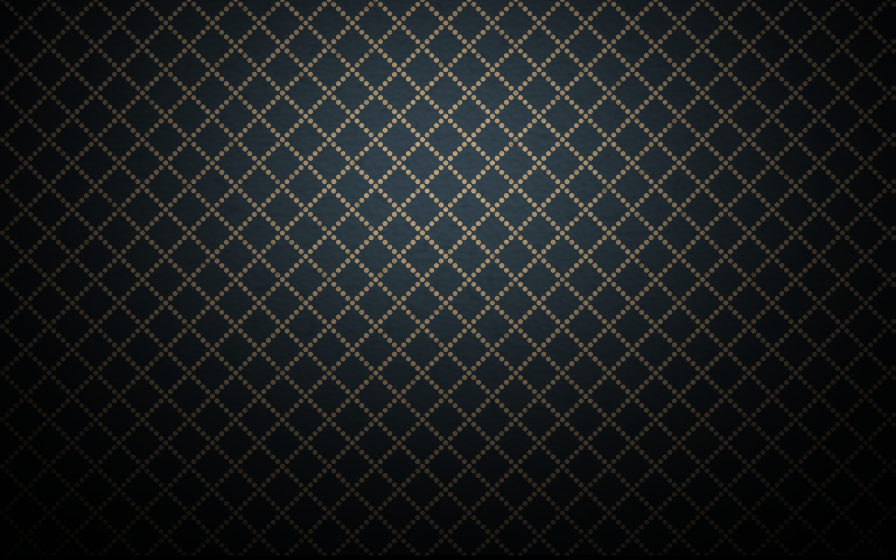
This pattern is drawn by a Shadertoy shader. Its source:

```glsl
// A diagonal lattice of small gold dots on dark blue, softly bumpy leather.
// Two rotated families of dotted lines come from rounding to the nearest dot;
// cellular noise embosses the ground, and an oval glow fades to black edges.

#define CELLS_DOWN 12.0
#define DOTS_PER_EDGE 5.0
#define DOT_RADIUS 0.076
#define LATTICE_ORIGIN vec2(-0.004, 0.959)
#define GLOW_CENTER vec2(0.0, 0.70)
#define GLOW_SIZE vec2(0.53, 0.42)
#define GRAIN_SCALE 85.0
#define GRAIN_DEPTH 0.13
#define WEAR 0.22
#define LEATHER vec3(0.200, 0.262, 0.300)
#define GOLD vec3(0.720, 0.620, 0.480)
#define BOTTOM_EDGE 0.008

vec2 hash2(vec2 p) {
    vec3 h = fract(p.xyx * vec3(0.1031, 0.1030, 0.0973));
    h += dot(h, h.yzx + 33.33);
    return fract((h.xx + h.yz) * h.zy);
}

// Distance to the nearest jittered feature point
float cellular(vec2 p) {
    vec2 cell = floor(p);
    float nearest = 2.0;
    for (int y = -1; y <= 1; y++) {
        for (int x = -1; x <= 1; x++) {
            vec2 neighbor = cell + vec2(x, y);
            nearest = min(nearest, distance(p, neighbor + hash2(neighbor)));
        }
    }
    return nearest;
}

// Signed distance to dots strung along the lines of whole q.x
float dottedLines(vec2 q) {
    vec2 id = round(q * vec2(1.0, DOTS_PER_EDGE));
    vec2 center = id / vec2(1.0, DOTS_PER_EDGE);
    float radius = DOT_RADIUS * (0.96 + 0.08 * hash2(id + 200.0).x);
    return distance(q, center) - radius;
}

void mainImage(out vec4 fragColor, in vec2 fragCoord) {
    vec2 uv = (fragCoord - vec2(0.5 * iResolution.x, 0.0)) / iResolution.y;

    // Lattice coordinates run along the two diagonals
    vec2 p = (uv - LATTICE_ORIGIN) * CELLS_DOWN;
    vec2 q = vec2(p.x + p.y, p.x - p.y);
    float pixel = sqrt(2.0) * CELLS_DOWN / iResolution.y;
    float d = min(dottedLines(q), dottedLines(q.yx));
    float dots = 1.0 - smoothstep(-0.6 * pixel, 0.6 * pixel, d);

    // Relief lit from above, plus sparse worn patches
    vec2 grain = uv * vec2(0.8, 1.0) * GRAIN_SCALE + 300.0;
    float relief = cellular(grain) - cellular(grain + vec2(0.1, 0.35));
    float worn = smoothstep(0.55, 0.95, cellular(grain * 0.73 + 90.0));

    // Oval glow; gold keeps more of its light than the leather
    vec2 fromGlow = (uv - GLOW_CENTER) / GLOW_SIZE;
    float glow = exp(-dot(fromGlow, fromGlow));
    vec3 leather = LEATHER * glow * (1.0 + GRAIN_DEPTH * relief);
    leather *= 1.0 - 0.4 * WEAR * worn;
    vec3 gold = GOLD * pow(glow, 0.72) * (1.0 + GRAIN_DEPTH * relief);
    gold *= 1.0 - WEAR * worn;

    vec3 color = mix(leather, gold, dots);
    float edge = 0.5 / iResolution.y;
    color *= smoothstep(BOTTOM_EDGE - edge, BOTTOM_EDGE + edge, uv.y);
    fragColor = vec4(color, 1.0);
}
```
